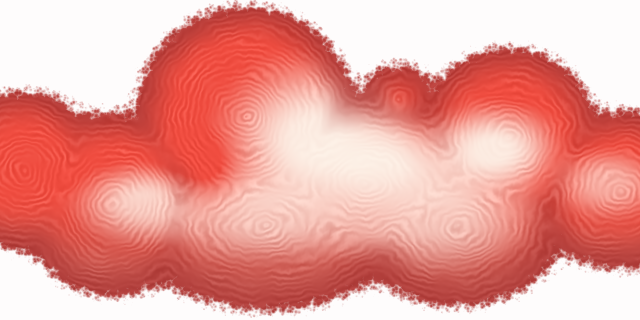
Reproduce this background procedurally as a Shadertoy shader.

```glsl
// A fuzzy red cloud with a glowing cream heart, brushed in fine contour strokes.

// Lobes and glows: centre.xy, radii.zw, in canvas heights
const vec4 LOBES[9] = vec4[9](
    vec4(0.768, 0.635, 0.352, 0.352), vec4(1.245, 0.688, 0.117, 0.117),
    vec4(1.589, 0.570, 0.287, 0.287), vec4(0.078, 0.466, 0.255, 0.255),
    vec4(0.352, 0.362, 0.294, 0.294), vec4(0.833, 0.297, 0.430, 0.273),
    vec4(1.432, 0.297, 0.339, 0.260), vec4(1.940, 0.406, 0.286, 0.255),
    vec4(1.146, 0.427, 0.469, 0.286));

const vec4 GLOWS[7] = vec4[7](
    vec4(0.98, 0.565, 0.27, 0.23), vec4(1.18, 0.47, 0.27, 0.18),
    vec4(1.54, 0.53, 0.20, 0.13), vec4(0.46, 0.36, 0.21, 0.11),
    vec4(0.86, 0.33, 0.38, 0.14), vec4(1.36, 0.33, 0.32, 0.16),
    vec4(1.90, 0.42, 0.16, 0.10));

vec2 hash2(vec2 p) {
    return fract(sin(vec2(dot(p, vec2(127.1, 311.7)), dot(p, vec2(269.5, 183.3)))) * 43758.5);
}

// Distance to the nearest scattered cell point
float cellular(vec2 p) {
    vec2 cell = floor(p);
    float nearest = 2.0;
    for (int y = -1; y <= 1; y++)
        for (int x = -1; x <= 1; x++) {
            vec2 id = cell + vec2(x, y);
            nearest = min(nearest, length(id + hash2(id) - p));
        }
    return nearest;
}

// Layered sines, each turned and tightened
float ripple(vec2 p) {
    float sum = 0.0, amplitude = 0.5;
    for (int i = 0; i < 4; i++) {
        sum += amplitude * sin(p.x + 1.3 * sin(p.y)) * cos(p.y * 0.8);
        p = mat2(1.3, 1.1, -1.1, 1.3) * p + 2.1;
        amplitude *= 0.6;
    }
    return sum;
}

// Smooth union of the lobes: positive inside, zero at the rim
float cloudDepth(vec2 p) {
    float sum = 0.0;
    for (int i = 0; i < 9; i++) {
        vec4 lobe = LOBES[i];
        float depth = (1.0 - length((p - lobe.xy) / lobe.zw)) * min(lobe.z, lobe.w);
        sum += exp(50.0 * depth);
    }
    return log(sum + 1e-20) / 50.0 - 0.005;
}

// Overlapping soft lights inside the cloud
float innerGlow(vec2 p) {
    float shade = 1.0;
    for (int i = 0; i < 7; i++) {
        float q = length((p - GLOWS[i].xy) / GLOWS[i].zw);
        shade *= 1.0 - 0.95 * (1.0 - smoothstep(0.2, 1.4, q));
    }
    float glow = 1.0 - shade;
    glow *= mix(0.74, 1.0, smoothstep(0.28, 0.5, p.y));
    glow *= 1.0 - 0.35 * smoothstep(1.65, 1.82, p.x);
    vec2 valley = p - vec2(0.625, 0.45);
    return glow - 0.35 * exp(-110.0 * dot(valley, valley));
}

void mainImage(out vec4 fragColor, in vec2 fragCoord) {
    vec2 p = fragCoord / iResolution.xy * vec2(2.0, 1.0);
    float depth = cloudDepth(p);
    float glow = innerGlow(p);

    // Broken strokes following the rim
    float warp = ripple(p * 17.0);
    float stroke = sin(depth * 330.0 + 7.0 * warp + 2.0 * ripple(p * 55.0));
    stroke *= 0.4 + 0.6 * ripple(p * 31.0 + 4.0);
    stroke *= 1.0 - 0.85 * smoothstep(0.6, 0.95, glow);

    // Red body, cream heart, dark rim
    vec3 red = mix(vec3(0.79, 0.35, 0.32), vec3(0.94, 0.30, 0.25), smoothstep(0.1, 0.42, p.y));
    float pale = clamp(glow + 0.08 * stroke + 0.04 * warp * (1.0 - glow), 0.0, 1.0);
    vec3 color = mix(red, vec3(0.99, 0.95, 0.91), pale);
    float rim = 1.0 - smoothstep(-0.01, 0.13, depth + 0.012 * warp);
    color = mix(color, vec3(0.68, 0.23, 0.22), 0.9 * rim);
    color += 0.05 * stroke;

    // Woolly edge over white
    float wool = 0.6 * cellular(p * 38.0) + 0.4 * cellular(p * 90.0);
    float cover = smoothstep(-0.018, 0.014, depth + 0.05 * (0.4 - wool));
    fragColor = vec4(mix(vec3(0.995, 0.99, 0.99), color, cover), 1.0);
}
```
